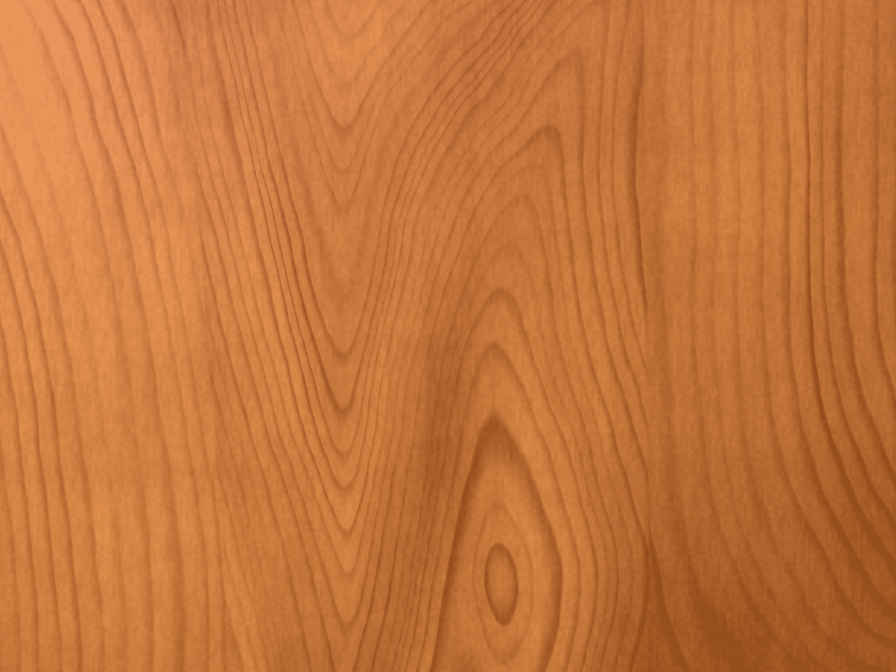
Give the GLSL for this texture, as a Shadertoy shader.

```glsl
// Three upright boards of warm cherry wood with soft, irregular growth rings.
// Each board has its own ring coordinate: leaning arcs, a valley beside a
// cathedral arch, and a fan. Fibres, sheen and broad shading are laid on top.

const vec3 DARK_WOOD = vec3(0.625, 0.335, 0.135);
const vec3 LIGHT_WOOD = vec3(0.885, 0.565, 0.300);
const vec3 ROSY_SHEEN = vec3(0.000, -0.012, 0.035);

float hash(vec2 p) {
    p = fract(p * vec2(0.1031, 0.1137));
    p += dot(p, p.yx + 33.33);
    return fract((p.x + p.y) * p.x * 17.3);
}

float noise(vec2 p) {
    vec2 cell = floor(p), f = fract(p);
    f = f * f * (3.0 - 2.0 * f);
    return mix(mix(hash(cell), hash(cell + vec2(1, 0)), f.x),
               mix(hash(cell + vec2(0, 1)), hash(cell + vec2(1, 1)), f.x), f.y);
}

float fbm(vec2 p) {
    float sum = 0.0, gain = 0.5;
    for (int i = 0; i < 4; i++) {
        sum += gain * noise(p);
        p = p * 2.03 + 17.1;
        gain *= 0.5;
    }
    return sum / 0.9375;
}

float softAbs(float x, float radius) {
    return sqrt(x * x + radius * radius);
}

float softSpot(vec2 p, vec2 centre, vec2 size) {
    vec2 d = (p - centre) / size;
    return exp(-dot(d, d));
}

// Ring coordinates: one unit per growth ring
float leaningRings(vec2 p) {
    return (p.x + 0.19 * p.y * p.y) / 0.035;
}

float archRings(vec2 p) {
    float lift = max(p.y - 0.45, 0.0);
    float x = p.x - 0.5 * lift * lift * smoothstep(0.45, 0.85, p.x);
    float eye = mix(-0.25, 0.15, smoothstep(0.58, 0.71, x));
    float height = eye + softAbs(p.y - eye, 0.08);
    float profile = 5.0 * softAbs(x - 0.52, 0.022)
                  - 4.75 * softAbs(x - 0.73, 0.045) - 3.75 * x;
    return (height - profile) / 0.078;
}

float fanRings(vec2 p) {
    float drop = max(0.62 - p.y, 0.0);
    return (p.x - drop * drop * (0.12 + 1.3 * (p.x - 0.97))) / 0.034;
}

// Dark late wood: a slow rise, then a quick fall, varied ring by ring
float ringTone(float ring, vec2 p, float seed) {
    ring += 1.1 * noise(vec2(ring * 0.6, p.y * 1.2 + seed));
    ring += 0.16 * (fbm(p * vec2(22.0, 12.0) + seed) - 0.5);
    float f = fract(ring);
    float line = smoothstep(0.30, 0.82, f) * (1.0 - smoothstep(0.82, 1.0, f));
    float strength = mix(0.25, 1.0, hash(vec2(floor(ring) + 80.0, seed)));
    float fade = mix(0.5, 1.0, smoothstep(0.3, 0.65, fbm(p * vec2(5.0, 2.0) + seed)));
    float band = noise(vec2(ring * 0.3, seed + p.y)) - 0.5;
    return 0.34 * band - 0.60 * line * line * strength * fade;
}

// Fine vertical fibres and soft speckle
float fibreTone(vec2 p) {
    float streak = fbm(vec2(p.x * 50.0, p.y * 2.5)) - 0.5;
    float fleck = noise(p * vec2(230.0, 50.0)) - 0.5;
    float speckle = noise(p * vec2(230.0, 180.0) + 7.0) - 0.5;
    return 0.22 * streak + 0.14 * fleck + 0.15 * speckle;
}

// Room light from the upper left and a few deeper areas
float broadTone(vec2 p) {
    float tone = 0.64 - 0.30 * (p.x - 0.65) + 0.20 * (p.y - 0.5);
    tone += 0.10 * softSpot(p, vec2(0.05, 0.65), vec2(0.25, 0.5));
    tone -= 0.38 * softSpot(p, vec2(0.67, 0.30), vec2(0.055, 0.24));
    tone -= 0.28 * softSpot(p, vec2(1.25, 0.0), vec2(0.40, 0.3));
    tone += 0.16 * softSpot(p, vec2(0.86, 0.48), vec2(0.11, 0.25));
    tone += 0.12 * softSpot(p, vec2(0.38, 0.55), vec2(0.10, 0.4));
    float crossFigure = fbm(p * vec2(3.0, 13.0) + 4.0) - 0.5;
    float patches = fbm(p * vec2(5.0, 2.5) + 31.0) - 0.5;
    return tone + 0.20 * crossFigure + 0.28 * patches;
}

void mainImage(out vec4 fragColor, in vec2 fragCoord) {
    vec2 p = fragCoord / iResolution.y;
    p.x *= 1.3333 * iResolution.y / iResolution.x;
    vec2 drift = vec2(fbm(p * vec2(3.5, 2.0)), fbm(p * 4.0 + 9.0)) - 0.5;
    vec2 q = p + drift * vec2(0.035, 0.10);

    // Boards and their seams
    float leftSeam = p.x - mix(0.345, 0.272, p.y);
    float rightSeam = p.x - mix(0.968, 0.957, p.y);
    float rings = mix(ringTone(leaningRings(q), p, 3.0), ringTone(archRings(q), p, 21.0),
                      smoothstep(-0.003, 0.003, leftSeam));
    rings = mix(rings, ringTone(fanRings(q), p, 47.0),
                smoothstep(-0.003, 0.003, rightSeam));
    float seams = 0.10 * exp(-abs(leftSeam) / 0.015) + 0.12 * exp(-abs(rightSeam) / 0.008);

    // Colour
    float tone = broadTone(p) + rings + fibreTone(p) - seams;
    vec3 wood = mix(DARK_WOOD, LIGHT_WOOD, clamp(tone, -0.12, 1.12));
    float sheen = softSpot(p, vec2(0.10, 0.95), vec2(0.50, 0.45))
                + 0.3 * softSpot(p, vec2(0.9, 1.0), vec2(0.5, 0.2));
    fragColor = vec4(wood + ROSY_SHEEN * sheen, 1.0);
}
```
